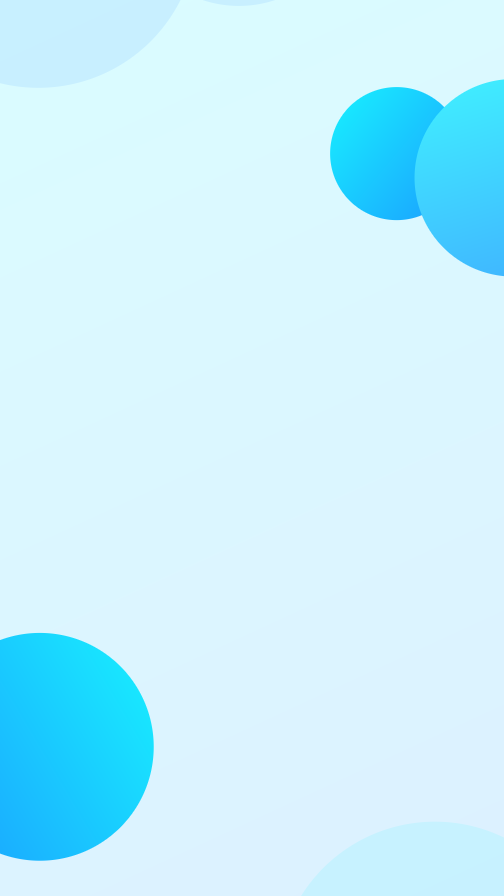
This background is drawn by a Shadertoy shader. Its source:

```glsl
// Lengths are in canvas widths; discs are (centre x, centre y, radius).
const vec3 PALE_TOP_LEFT  = vec3(0.076, 1.919, 0.3155);
const vec3 PALE_TOP_MID   = vec3(0.474, 1.993, 0.227);
const vec3 PALE_BOTTOM    = vec3(0.863, -0.1655, 0.313);
const vec3 VIVID_SMALL    = vec3(0.787, 1.473, 0.132);
const vec3 VIVID_RIGHT    = vec3(1.0185, 1.425, 0.196);
const vec3 VIVID_LEFT     = vec3(0.079, 0.296, 0.226);

const vec3 SKY_START   = vec3(0.855, 0.990, 1.0);
const vec3 SKY_END     = vec3(0.865, 0.943, 1.0);
const vec3 PALE_START  = vec3(0.780, 0.950, 1.0);
const vec3 PALE_END    = vec3(0.785, 0.937, 1.0);
const vec3 CYAN        = vec3(0.095, 0.900, 1.0);
const vec3 AZURE       = vec3(0.105, 0.660, 1.0);
const vec3 LIGHT_CYAN  = vec3(0.250, 0.920, 1.0);
const vec3 LIGHT_AZURE = vec3(0.250, 0.715, 1.0);

const vec2 SKY_DIR   = vec2(0.42, -0.91);
const vec2 SMALL_DIR = vec2(0.77, -0.64);
const vec2 RIGHT_DIR = vec2(0.29, -0.96);
const vec2 LEFT_DIR  = vec2(-0.86, -0.51);

// Linear blend along dir, spanning the given half length about the centre.
vec3 gradient(vec2 offset, vec2 dir, float halfSpan, vec3 start, vec3 end) {
    float t = 0.5 + 0.5 * dot(offset, dir) / halfSpan;
    return mix(start, end, clamp(t, 0.0, 1.0));
}

// Paints a gradient-filled disc with a one-pixel soft edge.
void paintDisc(inout vec3 color, vec2 p, vec3 disc, vec2 dir, vec3 start, vec3 end) {
    vec2 offset = p - disc.xy;
    float signedDist = length(offset) - disc.z;
    float coverage = clamp(0.5 - signedDist * iResolution.x, 0.0, 1.0);
    color = mix(color, gradient(offset, dir, disc.z, start, end), coverage);
}

void mainImage(out vec4 fragColor, in vec2 fragCoord) {
    vec2 p = fragCoord / iResolution.x;
    vec2 canvas = iResolution.xy / iResolution.x;

    // Diagonal backdrop from corner to corner
    float skySpan = 0.5 * dot(canvas, abs(SKY_DIR));
    vec3 color = gradient(p - 0.5 * canvas, SKY_DIR, skySpan, SKY_START, SKY_END);

    // Faint discs at the top and bottom
    paintDisc(color, p, PALE_TOP_LEFT, SKY_DIR, PALE_START, PALE_END);
    paintDisc(color, p, PALE_TOP_MID, SKY_DIR, PALE_START, PALE_END);
    paintDisc(color, p, PALE_BOTTOM, SKY_DIR, PALE_START, PALE_END);

    // Vivid discs, back to front
    paintDisc(color, p, VIVID_LEFT, LEFT_DIR, CYAN, AZURE);
    paintDisc(color, p, VIVID_SMALL, SMALL_DIR, CYAN, AZURE);
    paintDisc(color, p, VIVID_RIGHT, RIGHT_DIR, LIGHT_CYAN, LIGHT_AZURE);

    fragColor = vec4(color, 1.0);
}
```
